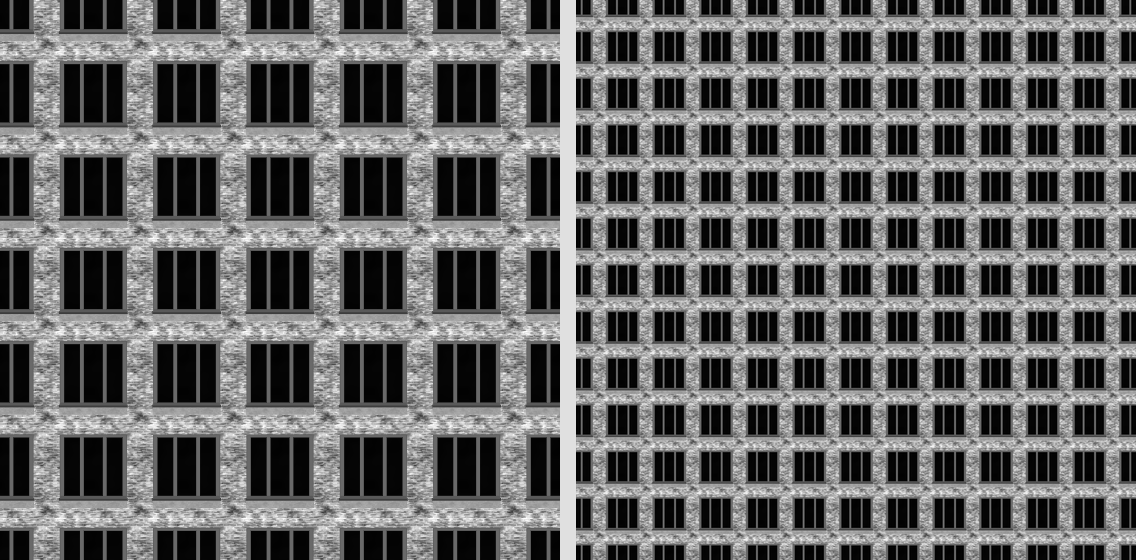
Left, the tile; right, the same tile 2 across and 2 down.
A three.js fragment shader for this pattern:

```glsl
// Grey brick facade with a regular grid of dark three-pane windows.
#define REPEATS 6.0
#define BRICKS vec2(14.0, 36.0)
#define MORTAR 0.0034
#define FRAME_HALF vec2(0.360, 0.345)
#define PANE_HALF vec2(0.3125, 0.3125)
#define MULLION_X 0.1225
#define MULLION_HALF 0.021
#define WALL_TONE 0.635
#define SILL_TONE 0.62
#define FRAME_TONE 0.41
#define LIP_TONE 0.24
#define GLASS_TONE 0.015

varying vec2 vUv;

float hash(vec2 p) {
  vec3 h = fract(vec3(p.xyx) * 0.1031);
  h += dot(h, h.yzx + 33.33);
  return fract((h.x + h.y) * h.z);
}

// Whole cell index wrapped to the grid, so every repeat is the same
vec2 wrapId(vec2 id, vec2 grid) {
  return floor(mod(id + 0.5, grid));
}

// Smooth cellular noise: random tones blended around scattered points
float cellNoise(vec2 p, vec2 grid) {
  p *= grid;
  vec2 id = floor(p);
  float sum = 0.0, total = 0.0;
  for (int y = -1; y <= 1; y++) {
    for (int x = -1; x <= 1; x++) {
      vec2 offset = vec2(float(x), float(y));
      vec2 cell = wrapId(id + offset, grid);
      vec2 point = vec2(hash(cell + 3.0), hash(cell + 19.0));
      vec2 delta = id + offset + point - p;
      float weight = exp(-5.0 * dot(delta, delta));
      sum += weight * hash(cell + grid);
      total += weight;
    }
  }
  return sum / total - 0.5;
}

float box(vec2 p, vec2 halfSize) {
  vec2 d = abs(p) - halfSize;
  return max(d.x, d.y);
}

float fill(float d, float px) {
  return clamp(0.5 - d / px, 0.0, 1.0);
}

// Soft elliptical spot, wrapped around the repeat
float spot(vec2 p, vec2 center, vec2 radius) {
  vec2 d = (fract(p - center + 0.5) - 0.5) / radius;
  return exp(-dot(d, d));
}

float brickWall(vec2 p, float px) {
  // Running bond with a random tone per brick
  vec2 b = p * BRICKS;
  b.x += 0.5 * mod(floor(b.y), 2.0);
  vec2 edge = (0.5 - abs(fract(b) - 0.5)) / BRICKS;
  float joint = fill(min(edge.x, edge.y) - MORTAR, px);
  float brick = hash(wrapId(floor(b), BRICKS) + 51.0) - 0.5;

  // Weathering from broad patches to fine streaks
  float wear = 0.26 * cellNoise(p, vec2(6.0, 11.0))
             + 0.30 * cellNoise(p, vec2(14.0, 32.0))
             + 0.34 * cellNoise(p, vec2(34.0, 80.0));
  wear -= 0.15 * spot(p, vec2(0.49, -0.44), vec2(0.10, 0.06));
  wear += 0.20 * spot(p, vec2(-0.177, 0.437), vec2(0.025, 0.035));
  return WALL_TONE + wear + mix(0.16 * brick - 0.02, 0.11, joint);
}

void main() {
  vec2 q = vUv * REPEATS;
  vec2 p = fract(q + 0.5) - 0.5;
  float px = fwidth(vUv.x) * REPEATS;
  float tone = brickWall(q, px);

  // Stone sill and the dark lip above it
  float stone = SILL_TONE + 0.07 * cellNoise(q, vec2(18.0, 24.0))
              + 0.06 * cellNoise(q, vec2(60.0, 70.0));
  tone = mix(tone, stone, fill(box(p - vec2(0.0, -0.40), vec2(0.364, 0.043)), px));
  tone = mix(tone, LIP_TONE, fill(box(p - vec2(0.0, -0.35), vec2(0.368, 0.015)), px));

  // Frame with a shaded rim and lower rail
  float frame = box(p, FRAME_HALF);
  float rim = max(fill(-frame - 0.008, px), fill(p.y + PANE_HALF.y, px));
  tone = mix(tone, FRAME_TONE - 0.06 * rim, fill(frame, px));

  // Dark glass split by two mullions
  float bar = abs(abs(p.x) - MULLION_X) - MULLION_HALF;
  float glass = max(box(p, PANE_HALF), -bar);
  float haze = GLASS_TONE + 0.015 * cellNoise(q, vec2(8.0, 8.0));
  tone = mix(tone, haze, fill(glass, px));

  gl_FragColor = vec4(vec3(clamp(tone, 0.0, 1.0)), 1.0);
}
```
